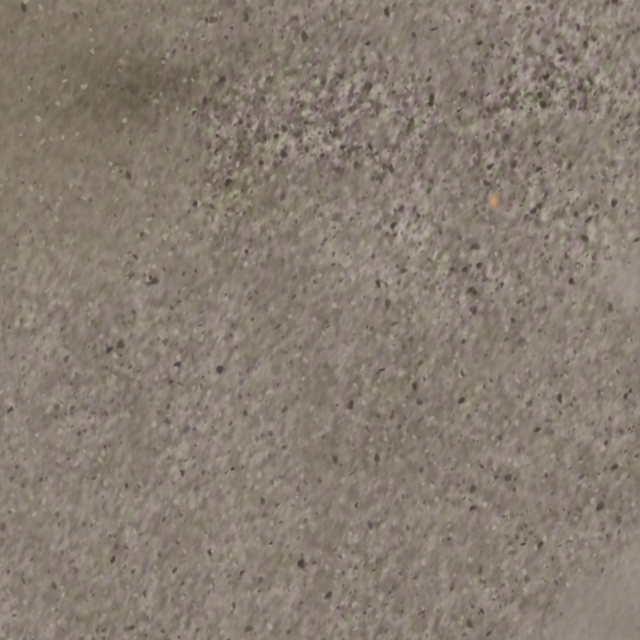
Give the GLSL for this texture, as a Shadertoy shader.

```glsl
// Weathered sandy ground: taupe dust with fine slanted grit, dark specks and pale chips.

const vec3 DUST = vec3(0.540, 0.497, 0.455);
const vec3 OLIVE_DUST = vec3(0.505, 0.462, 0.400);
const vec3 SHADOW = vec3(0.385, 0.350, 0.285);
const vec3 PALE_DUST = vec3(0.590, 0.550, 0.515);
const vec3 DARK_GRAIN = vec3(0.245, 0.200, 0.180);
const vec3 PALE_GRAIN = vec3(0.700, 0.670, 0.615);
const vec3 PEACH = vec3(0.800, 0.620, 0.460);

float hash(vec2 p, float seed) {
    vec3 q = fract(vec3(p.xyx) * 0.1031 + seed * 0.173);
    q += dot(q, q.yzx + 33.33);
    return fract((q.x + q.y) * q.z);
}

// Smooth value noise, centred on zero
float noise(vec2 p, float seed) {
    vec2 i = floor(p), f = fract(p);
    f = f * f * (3.0 - 2.0 * f);
    float low = mix(hash(i, seed), hash(i + vec2(1, 0), seed), f.x);
    float high = mix(hash(i + vec2(0, 1), seed), hash(i + vec2(1, 1), seed), f.x);
    return mix(low, high, f.y) - 0.5;
}

float fbm(vec2 p, float seed) {
    float sum = 0.0, gain = 1.0;
    for (int i = 0; i < 4; i++) {
        sum += gain * noise(p, seed + float(i));
        p = mat2(0.8, -0.6, 0.6, 0.8) * p * 2.03;
        gain *= 0.55;
    }
    return sum;
}

vec2 rotate(vec2 p, float angle) {
    float c = cos(angle), s = sin(angle);
    return vec2(c * p.x - s * p.y, s * p.x + c * p.y);
}

// Soft elliptical blob: 1 at the centre, 0 beyond the radii
float blob(vec2 p, vec2 centre, vec2 radii, float angle) {
    return 1.0 - smoothstep(0.1, 1.0, length(rotate(p - centre, -angle) / radii));
}

// Scattered ragged grains; density is the share of cells that hold one
float specks(vec2 uv, float cells, float radius, float density, float seed) {
    vec2 p = uv * cells;
    p += 0.22 * vec2(noise(p * 2.7, seed + 5.0), noise(p * 2.7, seed + 6.0));
    float blur = 0.6 * cells / iResolution.y;
    float cover = 0.0;
    for (int y = -1; y <= 1; y++)
    for (int x = -1; x <= 1; x++) {
        vec2 cell = floor(p) + vec2(x, y);
        vec2 centre = cell + vec2(hash(cell, seed), hash(cell, seed + 1.0));
        float present = smoothstep(0.0, 0.08, density - hash(cell, seed + 2.0));
        float size = radius * mix(0.6, 1.3, hash(cell, seed + 3.0));
        float tilt = mix(-1.2, 0.7, hash(cell, seed + 4.0));
        vec2 d = rotate(p - centre, -tilt) * vec2(1.2, 0.8);
        float strength = mix(0.45, 1.0, hash(cell, seed + 7.0));
        float shape = 1.0 - smoothstep(size * 0.5 - blur, size * 1.25 + blur, length(d));
        cover = max(cover, shape * present * strength);
    }
    return cover;
}

// Rough belt running from the upper middle down to the right edge
float gritBelt(vec2 uv, float warp) {
    float belt = blob(uv, vec2(0.66, 0.74), vec2(0.46, 0.20), -0.48);
    belt = max(belt, 0.7 * blob(uv, vec2(0.88, 0.87), vec2(0.32, 0.24), 0.0));
    belt = max(belt, 0.8 * blob(uv, vec2(0.37, 0.78), vec2(0.15, 0.20), 0.0));
    return clamp(belt * (1.0 + 1.3 * warp), 0.0, 1.0);
}

void mainImage(out vec4 fragColor, in vec2 fragCoord) {
    vec2 uv = fragCoord / iResolution.xy;
    float broad = fbm(uv * 5.0, 11.0);
    float patches = fbm(uv * 14.0, 23.0);
    vec2 warped = uv + 0.03 * vec2(broad, patches);

    // Regions
    float grit = gritBelt(warped, patches);
    float leftSide = smoothstep(0.5, 0.05, warped.x) * smoothstep(0.35, 0.8, warped.y);
    float corner = smoothstep(0.0, 0.07, dot(warped - vec2(0.79, 0.0), vec2(0.75, -0.66)));
    float edgePatch = blob(warped, vec2(1.0, 0.56), vec2(0.075, 0.09), 0.0);
    float smoothArea = max(corner, edgePatch);
    float smudge = blob(warped, vec2(0.21, 0.86), vec2(0.23, 0.10), 0.1);

    // Ground tone
    vec3 color = mix(DUST, OLIVE_DUST, leftSide * 0.75);
    color = mix(color, SHADOW, smudge * 0.6);
    color = mix(color, OLIVE_DUST, 0.6 * blob(warped, vec2(0.37, 0.71), vec2(0.12), 0.0));
    color = mix(color, PALE_DUST, smoothArea * 0.8);
    color += 0.035 * broad + 0.025 * patches;

    // Fine slanted grain with faint green and violet tints
    vec2 slanted = rotate(uv, 0.38) * vec2(1.0, 0.62);
    float grain = noise(slanted * 125.0, 31.0) + 0.7 * noise(slanted * 230.0, 32.0);
    float activity = mix(0.85 + 0.4 * patches, 1.75, grit);
    activity *= (1.0 - 0.6 * smoothArea) * (1.0 - 0.4 * leftSide);
    color += grain * activity * 0.135;
    float tint = noise(slanted * 75.0, 41.0);
    color += tint * activity * vec3(0.015, -0.025, 0.030);

    // Loose grains
    float quiet = (1.0 - 0.9 * smoothArea) * (1.0 - 0.5 * leftSide);
    float clump = 1.0 + 0.7 * patches;
    float dark = specks(uv, 46.0, 0.23, quiet * clump * mix(0.13, 0.50, grit), 51.0);
    float fineDark = specks(uv, 85.0, 0.27, quiet * clump * mix(0.20, 0.48, grit), 63.0);
    float pale = specks(uv, 76.0, 0.28, quiet * clump * mix(0.24, 0.42, grit), 75.0);
    color = mix(color, PALE_GRAIN, pale * 0.70);
    color = mix(color, DARK_GRAIN, fineDark * 0.50);
    color = mix(color, DARK_GRAIN + tint * vec3(0.05, 0.0, 0.07), dark * 0.80);

    // One warm pebble
    color = mix(color, PEACH, 0.9 * blob(uv, vec2(0.771, 0.686), vec2(0.011, 0.018), -0.2));

    fragColor = vec4(clamp(color, 0.0, 1.0), 1.0);
}
```
